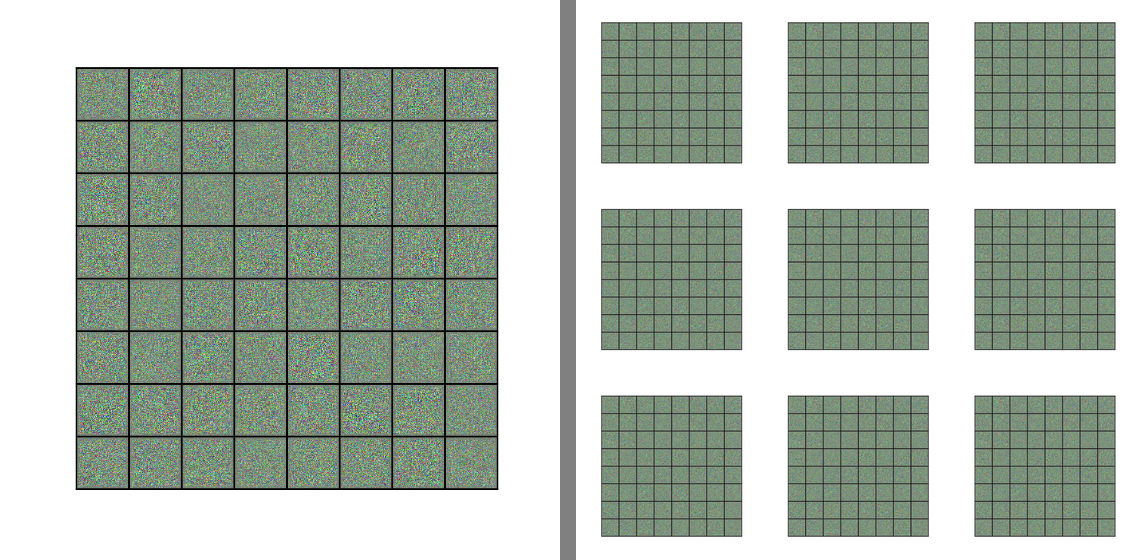
Left: one tile. Right: repeated 3 by 3.
Write a three.js fragment shader that draws this pattern.

```glsl
varying vec2 vUv;

const vec2 PANEL_ORIGIN = vec2(0.135, 0.125);
const float PANEL_SIZE = 0.755;
const float TILES = 8.0;            // repeats across and down
const float TILE_GRAINS = 64.0;     // grains along a tile side
const float GAP = 2.0;              // grid line width, in grains
const float LINE_HALF = 1.12;
const float SOFTNESS = 0.65;        // edge blur, in grains
const float GRAIN_CONTRAST = 0.54;
const float TILE_VARIATION = 0.4;
const float WEAVE_PERIOD = 4.0;     // faint lattice, in grains
const float WEAVE_DEPTH = 0.3;
const float WEAVE_SHADE = 0.018;
const float BORDER_FADE = 7.0;
const vec3 PAPER = vec3(1.0);
const vec3 LINE_COLOR = vec3(0.0);
const vec3 BORDER_COLOR = vec3(0.49, 0.535, 0.485);
const vec3 CENTER_COLOR = vec3(0.483, 0.572, 0.482);
const float TAU = 6.2831853;

vec3 hash3(vec2 p) {
  vec3 q = fract(p.xyx * vec3(0.1031, 0.1030, 0.0973));
  q += dot(q, q.yxz + 33.33);
  return fract((q.xxy + q.yzz) * q.zyx);
}

// Independent value noise in each colour channel
vec3 colorNoise(vec2 p) {
  vec2 cell = floor(p);
  vec2 f = smoothstep(0.0, 1.0, fract(p));
  vec3 low = mix(hash3(cell), hash3(cell + vec2(1.0, 0.0)), f.x);
  vec3 high = mix(hash3(cell + vec2(0.0, 1.0)), hash3(cell + 1.0), f.x);
  return mix(low, high, f.y);
}

vec3 grainTile(vec2 grain, vec2 tile, vec2 local) {
  // Quieter, greyer grain close to the tile border
  vec2 toBorder = min(local, TILE_GRAINS - local);
  float inside = smoothstep(-1.0, BORDER_FADE, min(toBorder.x, toBorder.y));

  // Strength differs between tiles and in soft patches within each
  float tileGain = 1.0 + TILE_VARIATION * (hash3(tile + 71.0).x - 0.5);
  float patchGain = 0.8 + 0.4 * colorNoise(grain / 13.0 + 211.0).y;

  // Woven lattice left in the grain
  vec2 wave = cos(local * TAU / WEAVE_PERIOD);
  float weave = 0.5 * (wave.x + wave.y);
  float gain = GRAIN_CONTRAST * tileGain * patchGain * (1.0 + WEAVE_DEPTH * weave);

  vec3 speckle = colorNoise(grain + 17.0) - 0.5;
  vec3 base = mix(BORDER_COLOR, CENTER_COLOR, inside);
  return base + speckle * gain * mix(0.35, 1.0, inside) + WEAVE_SHADE * weave;
}

void main() {
  float pitch = TILE_GRAINS + GAP;
  float panelGrains = TILES * pitch + GAP;
  vec2 grain = (vUv - PANEL_ORIGIN) * panelGrains / PANEL_SIZE;
  vec2 tile = floor(grain / pitch);
  vec2 local = mod(grain, pitch) - GAP;
  vec3 color = grainTile(grain, tile, local);

  // Grid lines centred in the gaps
  vec2 lineDist = abs(mod(grain - 0.5 * GAP + 0.5 * pitch, pitch) - 0.5 * pitch);
  float nearest = min(lineDist.x, lineDist.y);
  float line = 1.0 - smoothstep(LINE_HALF - SOFTNESS, LINE_HALF + SOFTNESS, nearest);
  color = mix(color, LINE_COLOR, line);

  // White margin around the panel
  vec2 fromCenter = abs(grain - 0.5 * panelGrains) - 0.5 * panelGrains;
  float panelDist = max(fromCenter.x, fromCenter.y);
  float margin = smoothstep(-SOFTNESS, SOFTNESS, panelDist);
  gl_FragColor = vec4(mix(color, PAPER, margin), 1.0);
}
```
